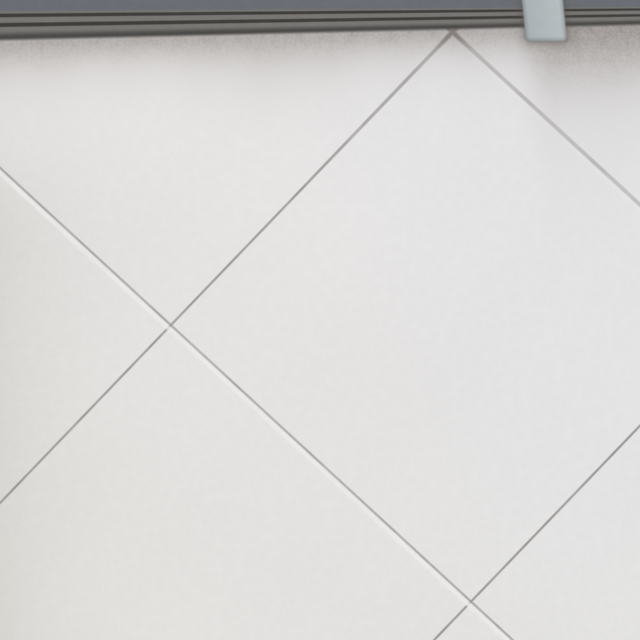
Write a Shadertoy shader that draws this pattern.

```glsl
// Pale diagonal floor tiles with fine grooves, below a grey rail with a clip.

// Tile lattice: one crossing and the two tile sides leaving it
const vec2 CROSSING = vec2(0.267, 0.492);
const vec2 SIDE_DOWN = vec2(0.469, -0.432);
const vec2 SIDE_UP = vec2(0.440, 0.458);
const float GROOVE_HALF = 0.0018;
const float BEVEL_HALF = 0.0036;
const float BEVEL_OFFSET = -0.0060;
const float SOFTNESS = 0.0015;

// Rail and clip
const float RAIL_LEFT = 0.938;
const float RAIL_RIGHT = 0.962;
const vec2 CLIP_CENTER = vec2(0.849, 0.985);
const vec2 CLIP_HALF = vec2(0.032, 0.049);
const float CLIP_SLANT = -0.10;

// Colours
const vec3 TILE = vec3(0.906, 0.899, 0.896);
const vec3 GROOVE = vec3(0.58, 0.57, 0.565);
const vec3 BEVEL = vec3(0.930, 0.925, 0.925);
const vec3 SHADOW = vec3(0.55, 0.525, 0.505);
const vec3 RAIL_DARK = vec3(0.25, 0.245, 0.24);
const vec3 RAIL_MID = vec3(0.47, 0.465, 0.45);
const vec3 RAIL_TOP = vec3(0.42, 0.43, 0.455);
const vec3 CLIP = vec3(0.67, 0.70, 0.71);
const float GRAIN = 0.009;
const float MOTTLE = 0.010;

vec2 hash2(vec2 p) {
    vec3 q = fract(vec3(p.xyx) * vec3(0.1031, 0.1030, 0.0973));
    q += dot(q, q.yzx + 33.33);
    return fract((q.xx + q.yz) * q.zy);
}

// Distance to the nearest scattered cell point
float cellular(vec2 p) {
    vec2 cell = floor(p);
    float nearest = 2.0;
    for (int j = -1; j <= 1; j++)
        for (int i = -1; i <= 1; i++) {
            vec2 c = cell + vec2(i, j);
            nearest = min(nearest, length(c + hash2(c) - p));
        }
    return nearest;
}

float layeredSines(vec2 p) {
    return (sin(p.x + 1.7 * sin(p.y)) + 0.6 * sin(2.3 * p.y + p.x)
          + 0.4 * sin(4.1 * p.x - 3.2 * p.y)) * 0.5;
}

// Soft-edged coverage of a distance within a half width
float band(float d, float halfWidth, float soft) {
    return 1.0 - smoothstep(halfWidth - soft, halfWidth + soft, abs(d));
}

float roundedBox(vec2 p, vec2 halfSize, float radius) {
    vec2 q = abs(p) - halfSize + radius;
    return length(max(q, 0.0)) + min(max(q.x, q.y), 0.0) - radius;
}

vec3 tileFloor(vec2 p, float aa) {
    // Lattice coordinates and signed distances to both groove families
    float area = SIDE_DOWN.x * SIDE_UP.y - SIDE_DOWN.y * SIDE_UP.x;
    vec2 r = p - CROSSING;
    vec2 lattice = vec2(r.x * SIDE_UP.y - r.y * SIDE_UP.x,
                        SIDE_DOWN.x * r.y - SIDE_DOWN.y * r.x) / area;
    vec2 id = round(lattice);
    vec2 d = (lattice - id) * area / vec2(length(SIDE_UP), length(SIDE_DOWN));
    float soft = max(aa, SOFTNESS);

    // Glaze: cooler to the right, warmer and dimmer at the left and bottom
    vec3 col = TILE + vec3(-0.004, 0.0, 0.008) * smoothstep(0.2, 0.9, p.x);
    col -= vec3(0.050, 0.052, 0.060) * exp(-p.x * 9.0) * smoothstep(0.9, 0.6, p.y);
    col -= vec3(0.012, 0.012, 0.020) * (1.0 - p.y);
    col += 0.004 * layeredSines(p * 7.0);

    // Rising grooves are dark; falling grooves have a pale, uneven lower bevel
    float wear = 0.82 + 0.12 * layeredSines(p * 55.0);
    float faint = step(0.5, id.y);
    float upper = smoothstep(0.3, 0.9, lattice.y) * (1.0 - smoothstep(0.2, 0.6, lattice.x));
    col = mix(col, GROOVE, band(d.x, GROOVE_HALF + 0.0009 * upper, soft) * wear * (1.0 - 0.25 * upper));
    float bevelWear = (0.8 + 0.2 * layeredSines(p * 23.0)) * (1.0 - 0.7 * faint);
    col = mix(col, BEVEL, band(d.y - BEVEL_OFFSET, BEVEL_HALF, 2.0 * soft) * bevelWear);
    col = mix(col, GROOVE + 0.02, band(d.y, GROOVE_HALF + 0.0012 * faint, soft) * wear * (0.85 - 0.25 * faint));

    // Dirt gathered in the corner that meets the rail, spreading along its grooves
    vec2 corner = p - CROSSING - SIDE_UP;
    float dirt = exp(-dot(corner, corner) * 1500.0) * band(min(abs(d.x), abs(d.y)), 0.0035, 0.003);
    return mix(col, SHADOW * 0.7, 0.75 * dirt);
}

vec3 railColor(float h, float soft) {
    vec3 col = mix(RAIL_DARK + 0.05, RAIL_MID, smoothstep(0.06, 0.24, h));
    col = mix(col, RAIL_DARK, band(h - 0.37, 0.05, soft));
    col = mix(col, RAIL_DARK, band(h - 0.61, 0.045, soft));
    return mix(col, RAIL_TOP, smoothstep(0.66, 0.76, h));
}

void mainImage(out vec4 fragColor, in vec2 fragCoord) {
    vec2 p = fragCoord / iResolution.xy;
    float aa = 1.0 / iResolution.y;
    float edge = mix(RAIL_LEFT, RAIL_RIGHT, p.x);
    float below = max(edge - p.y, 0.0);
    float grain = cellular(p * 200.0) - 0.45;
    float mottle = cellular(p * 62.0 + 9.0) - 0.45;
    vec3 col = tileFloor(p, aa);

    // Grainy shadow below the rail with a long tail, deeper beside the clip
    float beside = smoothstep(0.80, 0.87, p.x);
    float reach = mix(0.034, 0.066, beside) + 0.006 * layeredSines(vec2(p.x * 14.0, 1.0));
    float shade = exp(-pow(below / reach, 1.6)) * mix(0.44, 0.62, beside);
    shade += 0.17 * exp(-pow(below / (2.5 * reach), 2.0));
    col = mix(col, SHADOW, clamp(shade * (1.0 + 0.25 * grain + 0.2 * mottle), 0.0, 1.0));

    // Rail with a soft lower lip
    float height = (p.y - edge) / (1.0 - edge);
    float railSoft = max(aa, SOFTNESS) / (1.0 - edge);
    col = mix(col, railColor(height, railSoft), smoothstep(-0.004, 0.003, p.y - edge));

    // Clip hanging over the rail
    vec2 q = p - CLIP_CENTER;
    q.x -= CLIP_SLANT * q.y;
    float clipDist = roundedBox(q, CLIP_HALF, 0.008);
    col = mix(col, SHADOW * 0.6, 0.5 * exp(-max(clipDist, 0.0) * 160.0));
    vec3 clipCol = CLIP + 0.04 * smoothstep(-0.03, 0.03, q.x) - 0.10 * smoothstep(-0.008, 0.0, clipDist);
    col = mix(col, clipCol, 1.0 - smoothstep(-1.5 * aa, 1.5 * aa, clipDist));

    fragColor = vec4(col + GRAIN * grain + MOTTLE * mottle, 1.0);
}
```
